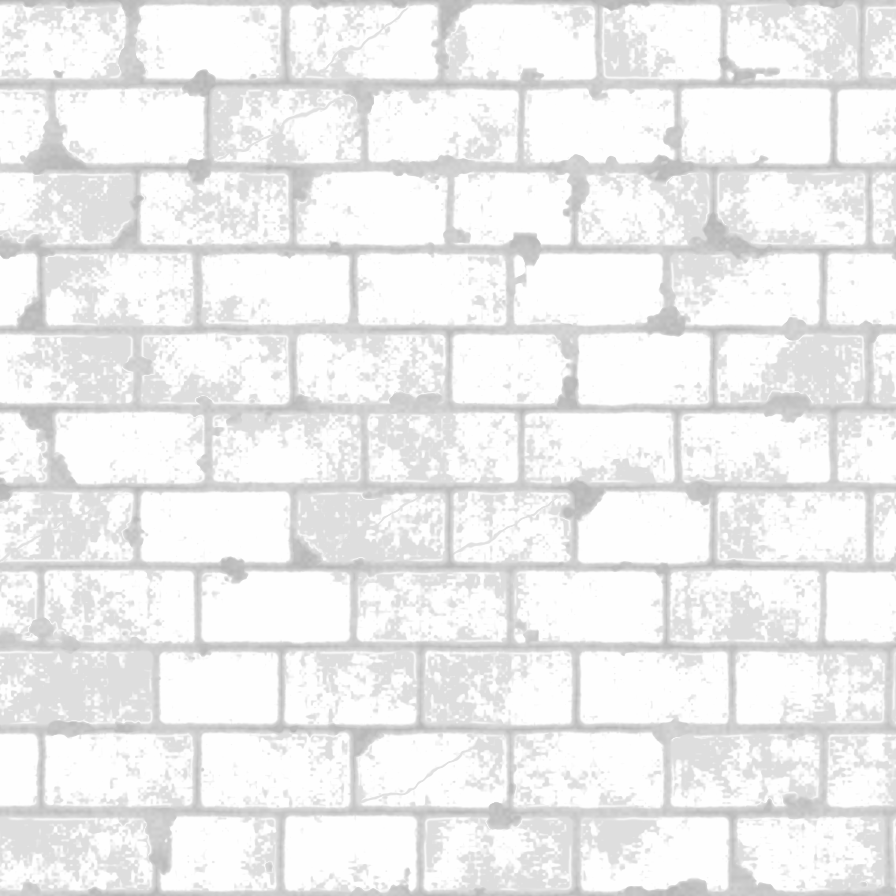
This texture is drawn by a WebGL 2 fragment shader. Its source:

```glsl
#version 300 es
precision highp float;
// Whitewashed, weathered brick wall: eleven staggered courses with pale grey mortar.

#define ROWS 11.0
#define BRICK_STEP 0.1745
#define GAP vec2(0.0030, 0.0040)
#define CORNER 0.007
#define WOBBLE 0.0035
#define STAIN_BIAS 0.66
#define CHIP_RATE 0.16
#define CRACK_RATE 0.10
#define PAINT vec3(0.995)
#define STAIN vec3(0.870)
#define MORTAR vec3(0.825)
#define SHADOW vec3(0.735)

uniform vec2 u_resolution;
out vec4 fragColor;

float hash(vec2 p) {
    return fract(sin(dot(p, vec2(127.1, 311.7))) * 43758.5453);
}

float noise(vec2 p) {
    vec2 i = floor(p), f = fract(p);
    f = f * f * (3.0 - 2.0 * f);
    return mix(mix(hash(i), hash(i + vec2(1, 0)), f.x),
               mix(hash(i + vec2(0, 1)), hash(i + vec2(1, 1)), f.x), f.y);
}

float fbm(vec2 p) {
    float sum = 0.0, amp = 0.53;
    for (int i = 0; i < 4; i++) {
        sum += amp * noise(p);
        p = p * 2.03 + 17.3;
        amp *= 0.5;
    }
    return sum;
}

// Left edge of brick j in a course; even courses hold two shorter bricks.
float joint(float row, float j) {
    if (mod(row, 2.0) > 0.5) {
        float shift = mod(row, 4.0) < 1.5 && row < 8.0 ? 0.012 : 0.0;
        return 0.046 + shift + j * BRICK_STEP;
    }
    float start = row < 1.0 ? 0.1445 : row < 7.0 ? 0.153 : 0.1745;
    float shortAt = row < 1.0 ? 4.0 : row < 7.0 ? 3.0 : 1.0;
    return start + j * BRICK_STEP - 0.035 * step(shortAt, j) - 0.02 * step(shortAt + 1.0, j);
}

// Positive inside a rounded box.
float insideBox(vec2 q, vec2 halfSize, float r) {
    vec2 e = abs(q) - halfSize + r;
    return r - length(max(e, 0.0)) - min(max(e.x, e.y), 0.0);
}

void main() {
    vec2 p = gl_FragCoord.xy / u_resolution;
    p.y = 1.0 - p.y;
    vec2 w = p + WOBBLE * (vec2(fbm(p * 38.0), fbm(p * 38.0 + 71.0)) - 0.5);

    // Course and brick lookup
    float course = (w.y - 0.0055 * sin(6.2832 * w.y)) * ROWS;
    float row = mod(floor(course), ROWS);
    float left = joint(row, 5.0) - 1.0, right = joint(row, 0.0), id = 5.0;
    for (float j = 0.0; j < 6.0; j++) {
        float x = joint(row, j);
        if (w.x >= x) {
            left = x;
            right = j < 4.5 ? joint(row, j + 1.0) : joint(row, 0.0) + 1.0;
            id = j;
        }
    }
    vec2 brick = vec2(id, row);
    vec2 q = vec2(w.x - 0.5 * (left + right), (fract(course) - 0.5) / ROWS);
    vec2 halfSize = 0.5 * vec2(right - left, 1.0 / ROWS) - GAP;
    halfSize -= 0.0015 * vec2(hash(brick + 3.1), hash(brick + 5.7));

    // Brick outline with nibbled edges and broken corners
    float d = insideBox(q, halfSize, CORNER);
    d -= 0.013 * smoothstep(0.62, 0.80, fbm(p * 27.0 + 9.0));
    if (hash(brick + 11.3) < CHIP_RATE) {
        vec2 side = sign(vec2(hash(brick + 2.2), hash(brick + 8.4)) - 0.5);
        vec2 toCorner = halfSize - side * q;
        float bite = 0.010 + 0.022 * fbm(p * 55.0);
        d = min(d, dot(toCorner, vec2(0.75, 0.6)) - bite);
    }

    // Worn paint: grain gathered into patches, heavier on some bricks
    float evenRow = 1.0 - mod(row, 2.0);
    float nearSide = smoothstep(0.26, 0.42, abs(fract(0.5 * (left + right)) - 0.5));
    float wear = 0.6 * pow(hash(brick + 21.7), 2.0) + evenRow * (0.1 + 0.5 * nearSide);
    float grain = 0.4 * noise(p * 95.0) + 0.4 * noise(p * 290.0 + 5.0)
                + 0.2 * noise(p * vec2(210.0, 28.0));
    float patches = fbm(p * 13.0 + brick * 7.0) - 0.5;
    float level = grain + 1.3 * patches + 0.32 * wear - STAIN_BIAS;
    level += 0.20 * exp(-max(d, 0.0) / 0.007);
    float stain = smoothstep(0.0, 0.26, level);

    // Hairline cracks running across a few bricks
    if (hash(brick + 31.9) < CRACK_RATE) {
        float bend = 0.035 * (fbm(p * 24.0 + 40.0) - 0.5);
        float line = abs(q.y + 0.55 * q.x + bend);
        stain = max(stain, 0.9 * (1.0 - smoothstep(0.0006, 0.0026, line)));
    }

    // Bright broken rim just inside each brick
    float rim = exp(-pow((d - 0.0025) / 0.0014, 2.0)) * smoothstep(0.35, 0.6, noise(p * 60.0));
    vec3 face = mix(PAINT, STAIN, stain * (1.0 - 0.75 * rim));

    // Mortar, darkest in the depth of the joints
    float depth = smoothstep(0.0005, 0.0055, -d) * smoothstep(0.2, 0.75, fbm(p * 16.0 + 60.0));
    vec3 mortar = mix(MORTAR, SHADOW, depth) + 0.05 * (noise(p * 240.0) - 0.5);

    float cover = smoothstep(-0.0016, 0.0020, d + 0.002 * (grain - 0.5));
    fragColor = vec4(mix(mortar, face, cover), 1.0);
}
```
